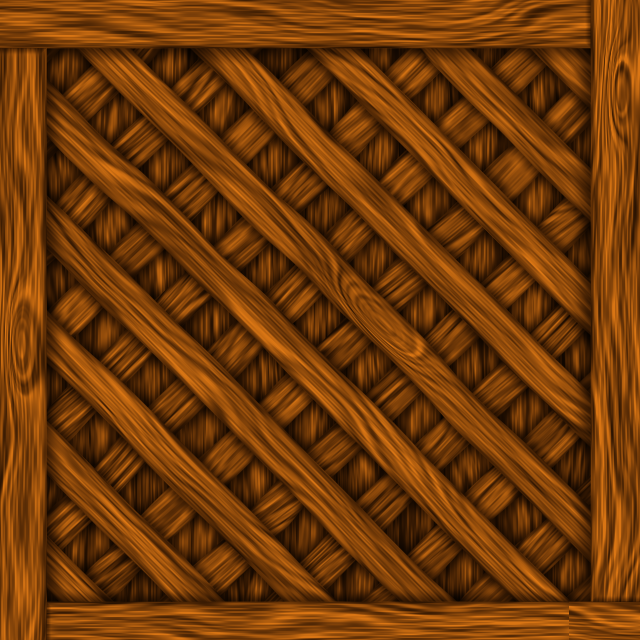
A Shadertoy shader for this texture:

```glsl
// Wooden lattice panel: diagonal slats over crossing strips over dark upright
// boards, held in a four-plank frame. Grain is contour lines of stretched noise
// plus fine fibres; each layer is shaded as one tone, then tinted brown.

float hash(vec2 p) {
    return fract(sin(dot(p, vec2(127.1, 311.7))) * 43758.545);
}

float noise(vec2 p) {
    vec2 i = floor(p), f = fract(p);
    f = f * f * f * (f * (f * 6.0 - 15.0) + 10.0);
    return mix(mix(hash(i), hash(i + vec2(1, 0)), f.x),
               mix(hash(i + vec2(0, 1)), hash(i + vec2(1, 1)), f.x), f.y);
}

// Wood tone; p.x runs along the grain, knot is the offset from a knot centre.
float grain(vec2 p, float seed, vec2 knot) {
    p += seed * vec2(3.7, 1.3);
    vec2 k = knot * vec2(12.0, 46.0);
    float swirl = exp(-dot(k, k));
    float bend = noise(p * vec2(3.0, 11.0)) + 0.35 * noise(p * vec2(7.0, 24.0) + 9.0);
    // Fibres follow the same bent lines as the rings
    float across = p.y + 0.075 * bend + 0.08 * swirl;
    float rings = sin(6.283 * (56.0 * across + 0.6 * noise(p * vec2(12.0, 50.0))));
    float streak = noise(vec2(p.x * 4.5, across * 80.0));
    float fibre = noise(vec2(p.x * 11.0, across * 185.0) + 5.0);
    float hair = noise(vec2(p.x * 26.0, p.y * 360.0 + across * 60.0) + 17.0);
    float patches = noise(p * vec2(5.0, 18.0) + 31.0);
    return 0.565 + 0.075 * rings + 0.20 * (streak - 0.5) + 0.28 * (fibre - 0.5)
         + 0.27 * (hair - 0.5) + 0.08 * (patches - 0.5);
}

// Lays a piece of wood with signed distance d over the tone below it.
float lay(float below, float d, float wood, float bevel, float aa) {
    float rim = mix(0.55, 1.0, smoothstep(0.0, bevel, -d));
    return mix(below, wood * rim, smoothstep(aa, -aa, d));
}

// Contact shadow outside an edge.
float shadow(float d, float reach) {
    return mix(0.42, 1.0, smoothstep(-0.004, reach, d));
}

void mainImage(out vec4 fragColor, in vec2 fragCoord) {
    vec2 uv = fragCoord / iResolution.xy;
    float aa = 0.7 / iResolution.y;
    float x = uv.x, y = uv.y;
    vec2 noKnot = vec2(9.0);

    // Slightly crooked coordinates for the lattice
    vec2 w = uv + 0.009 * (vec2(noise(uv * 8.0), noise(uv * 8.0 + 40.0)) - 0.5);

    // Upright boards at the back
    float board = (x - 0.26) / 0.0807;
    float boardId = floor(board + 0.5);
    float tone = 0.86 * grain(uv.yx, boardId + 60.0, noKnot);
    tone *= mix(1.0, 0.6, smoothstep(0.25, 0.5, abs(board - boardId)));

    // Strips rising to the right, their grain tilted a little between slats
    float cell = floor((1.0 - y - x + 0.0859) / 0.1785);
    float strip = (w.x + 1.0 - w.y - 0.915) / 0.1575;
    float stripId = floor(strip + 0.5);
    float stripD = (abs(strip - stripId) - 0.27) * 0.111;
    vec2 up = vec2(x + y, y - x) * 0.7071;
    up.y += 0.16 * (hash(vec2(stripId, cell)) - 0.3) * up.x;
    float stripWood = 0.90 * grain(up, stripId + 7.0 * cell + 20.0, noKnot);
    tone = lay(tone * shadow(stripD, 0.020), stripD, stripWood, 0.009, aa);

    // Slats falling to the right, one of them with a knot
    float slat = (1.0 - w.y - w.x + 0.0859) / 0.1785;
    float slatId = floor(slat + 0.5);
    float slatD = (abs(slat - slatId) - 0.24) * 0.126;
    mat2 down = mat2(0.7071, 0.7071, -0.7071, 0.7071);
    vec2 knot = abs(slatId) < 0.5 ? down * (uv - vec2(0.588, 0.497)) : noKnot;
    float slatWood = 0.96 * grain(down * uv, slatId + 5.0, knot);
    tone = lay(tone * shadow(slatD, 0.020), slatD, slatWood, 0.010, aa);

    // Shadow of the frame on the lattice
    tone *= shadow(x - 0.073, 0.032) * shadow(0.923 - x, 0.032)
          * shadow(y - 0.060, 0.022) * shadow(0.9245 - y, 0.030);

    // Frame planks, each butting against the next
    float top = max(0.9245 - y, x - 0.923);
    float left = max(x - 0.073, y - 0.9245);
    float base = max(y - 0.060, 0.073 - x);
    float right = max(0.923 - x, 0.060 - y);
    tone = lay(tone, top, 1.03 * grain(uv, 41.0, noKnot), 0.010, aa);
    tone = lay(tone, left, 1.01 * grain(uv.yx, 43.0, uv.yx - vec2(0.466, 0.030)), 0.011, aa);
    tone = lay(tone, base, 1.05 * grain(uv, 47.0 + step(0.889, x), noKnot), 0.008, aa);
    tone = lay(tone, right, 1.07 * grain(uv.yx, 53.0, uv.yx - vec2(0.857, 0.965)), 0.010, aa);

    // Brown tint
    tone = clamp(tone * 1.05, 0.02, 0.85);
    fragColor = vec4(tone, 0.55 * pow(tone, 1.1), 0.1 * pow(tone, 1.45), 1.0);
}
```
